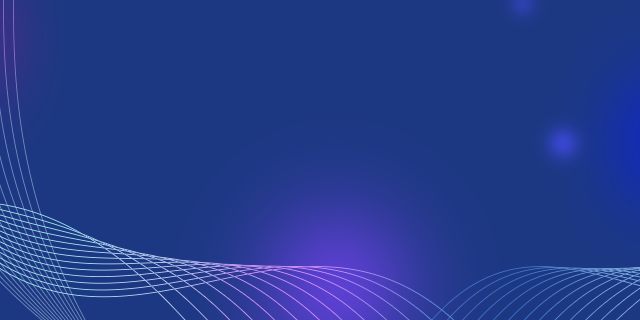
Give the GLSL for this background, as a WebGL 1 fragment shader.

```glsl
precision highp float;
// Deep blue backdrop with soft coloured glows and three families of fine lines.
// Each family blends between two guide curves; every line is drawn from its
// slope-corrected distance, and the glows are gaussian falloffs.

uniform vec2 u_resolution;

// Canvas space: x runs 0..2, y runs 0..1
const vec2 CANVAS = vec2(2.0, 1.0);
const float HALF_WIDTH = 0.0013;
const float RIBBON_LINES = 13.0;
const float FAN_LINES = 14.0;

const vec3 NAVY = vec3(0.11, 0.22, 0.51);
const vec3 VIOLET = vec3(0.36, 0.25, 0.82);
const vec3 ROYAL = vec3(0.07, 0.17, 0.72);
const vec3 ORB = vec3(0.23, 0.28, 0.83);
const vec3 PLUM = vec3(0.24, 0.19, 0.53);

const vec3 AQUA = vec3(0.66, 0.96, 0.97);
const vec3 PALE = vec3(0.80, 0.86, 1.0);
const vec3 PINK = vec3(0.88, 0.60, 1.0);
const vec3 STEEL = vec3(0.40, 0.60, 0.88);
const vec3 AZURE = vec3(0.28, 0.49, 0.85);
const vec3 ICE = vec3(0.60, 0.80, 0.97);
const vec3 LILAC = vec3(0.66, 0.52, 0.82);
const vec3 MIST = vec3(0.58, 0.68, 0.82);

float glow(vec2 p, vec2 center, vec2 radius) {
  vec2 q = (p - center) / radius;
  return exp(-dot(q, q));
}

// Antialiased coverage of a thin line at distance d
float stroke(float d, float pixel) {
  return clamp((HALF_WIDTH + 0.5 * pixel - d) / pixel, 0.0, 1.0);
}

// Height of ribbon line t: blend of a falling arc and an S-shaped wave.
// span holds the lengths of both guides, top is the start of the arc.
float ribbonHeight(float x, float t, vec2 span, float top) {
  float u = x / mix(span.x, span.y, t);
  float arc = top * (1.0 - u * (0.24 + 0.76 * u));
  float wave = 0.161 + u * (-0.870 + u * (2.531 - 1.823 * u));
  return mix(arc, wave, t);
}

float ribbon(vec2 p, vec2 span, float top, float pixel) {
  const float STEP = 0.002;
  float cover = 0.0;
  for (float i = 0.0; i < RIBBON_LINES; i++) {
    float t = i / (RIBBON_LINES - 1.0);
    float h = ribbonHeight(p.x, t, span, top);
    float slope = (ribbonHeight(p.x + STEP, t, span, top) - h) / STEP;
    float d = abs(p.y - h) / sqrt(1.0 + slope * slope);
    cover = max(cover, stroke(d, pixel));
  }
  return cover;
}

// Steep curves sweeping from the upper left to the lower left edge
float fan(vec2 p, float pixel) {
  const float BEND = 2.4;
  float v = max(1.0 - p.y, 0.001);
  float cover = 0.0;
  for (float i = 0.0; i < FAN_LINES; i++) {
    float foot = 0.266 - 0.0104 * i;
    float reach = 0.224 + 0.0208 * i;
    float x = foot - reach * (1.0 - pow(v, BEND));
    float slope = reach * BEND * pow(v, BEND - 1.0);
    float d = abs(p.x - x) / sqrt(1.0 + slope * slope);
    cover = max(cover, stroke(d, pixel));
  }
  return cover;
}

void main() {
  vec2 p = gl_FragCoord.xy / u_resolution * CANVAS;
  float pixel = 1.0 / u_resolution.y;

  // Backdrop glows
  vec3 color = NAVY;
  color = mix(color, PLUM, 0.8 * glow(p, vec2(0.0, 0.88), vec2(0.12, 0.22)));
  color = mix(color, ROYAL, glow(p, vec2(2.06, 0.56), vec2(0.18, 0.23)));
  color = mix(color, VIOLET, glow(p, vec2(1.055, 0.10), vec2(0.255, 0.265)));
  color = mix(color, ORB, 0.95 * glow(p, vec2(1.76, 0.552), vec2(0.048)));
  color = mix(color, ORB, 0.55 * glow(p, vec2(1.633, 0.99), vec2(0.042)));

  // Left fan
  vec3 fanColor = mix(MIST, LILAC, smoothstep(0.5, 0.95, p.y));
  color = mix(color, fanColor, 0.75 * fan(p, pixel));

  // Main ribbon, shifting from aqua through pink to steel blue
  vec3 mainColor = mix(AQUA, PALE, smoothstep(0.15, 0.5, p.x));
  mainColor = mix(mainColor, PINK, smoothstep(0.5, 0.85, p.x));
  mainColor = mix(mainColor, STEEL, smoothstep(0.95, 1.4, p.x));
  float mainLines = ribbon(p, vec2(0.578, 1.419), 0.362, pixel);
  color = mix(color, mainColor, 0.95 * mainLines);

  // Mirrored ribbon at the lower right
  vec2 mirrored = vec2(2.474 - p.x, p.y);
  vec3 sideColor = mix(AZURE, ICE, smoothstep(1.6, 2.0, p.x));
  float sideLines = ribbon(mirrored, vec2(0.547, 1.125), 0.29, pixel);
  color = mix(color, sideColor, 0.85 * sideLines);

  gl_FragColor = vec4(color, 1.0);
}
```
